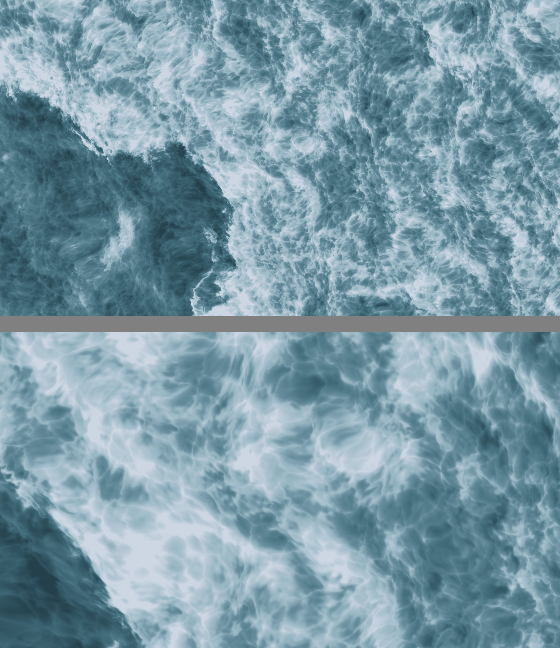
Top: the whole. Bottom: its middle third, enlarged.
Give the GLSL for this texture, as a Shadertoy shader.

```glsl
// Churning sea foam seen from above: a dark trough at the lower left, a bright
// crest along its rim, and pools of teal water fenced in by torn foam veins.
// Warped cellular borders make the veins and lace; rough noise tears them.

const float WARP = 0.17;          // swirl of the foam
const float TEAR = 0.024;         // raggedness of its edges
const float STRETCH = 0.66;       // elongation along the current
const vec2  ACROSS = vec2(0.88, 0.47);
const vec2  ALONG = vec2(0.47, -0.88);
const float POOL_SCALE = 3.8;
const float MESH_SCALE = 12.0;
const float LACE_SCALE = 34.0;
const float SPRAY_SCALE = 20.0;
const float STRAND_SCALE = 4.6;
const float STRAND_SHARPNESS = 8.0;
const float TROUGH_TONE = 0.11;
const float OPEN_TONE = 0.40;
const float CREST_SPREAD = 0.04;
const float CREST_GAIN = 0.27;

// Even steps from deep water to white foam
const vec3 PALETTE[6] = vec3[6](
    vec3(0.18, 0.31, 0.36), vec3(0.25, 0.41, 0.47), vec3(0.34, 0.50, 0.56),
    vec3(0.46, 0.60, 0.66), vec3(0.59, 0.71, 0.76), vec3(0.72, 0.79, 0.84));

const mat2 OCTAVE = mat2(1.62, 1.22, -1.22, 1.62);

vec2 hash2(vec2 c) {
    vec3 v = fract(c.xyx * vec3(0.1031, 0.1030, 0.0973));
    v += dot(v, v.yzx + 33.33);
    return fract((v.xx + v.yz) * v.zy);
}

float corner(vec2 cell, vec2 offset, vec2 f) {
    return dot(hash2(cell + offset) * 2.0 - 1.0, f - offset);
}

float gradientNoise(vec2 p) {
    vec2 i = floor(p), f = p - i;
    vec2 u = f * f * f * (f * (f * 6.0 - 15.0) + 10.0);
    return mix(mix(corner(i, vec2(0, 0), f), corner(i, vec2(1, 0), f), u.x),
               mix(corner(i, vec2(0, 1), f), corner(i, vec2(1, 1), f), u.x), u.y);
}

float fbm(vec2 p, int octaves, float gain) {
    float sum = 0.0, amp = 1.0;
    for (int i = 0; i < octaves; i++) {
        sum += amp * gradientNoise(p);
        p = OCTAVE * p + 7.3;
        amp *= gain;
    }
    return sum;
}

// Thin bright filaments along the zero lines of each octave
float strands(vec2 p) {
    float sum = 0.0, amp = 0.45;
    for (int i = 0; i < 5; i++) {
        sum += amp * exp(-STRAND_SHARPNESS * abs(gradientNoise(p)));
        p = OCTAVE * p + 3.7;
        amp *= 0.6;
    }
    return sum;
}

// Gap between the two nearest cell centres: zero on the borders
float cellGap(vec2 p) {
    vec2 cell = floor(p), f = p - cell;
    float nearest = 9.0, second = 9.0;
    for (int y = -1; y <= 1; y++)
        for (int x = -1; x <= 1; x++) {
            vec2 o = vec2(x, y);
            float d = length(o + hash2(cell + o) - f);
            second = min(second, max(nearest, d));
            nearest = min(nearest, d);
        }
    return second - nearest;
}

void mainImage(out vec4 fragColor, in vec2 fragCoord) {
    vec2 p = fragCoord / iResolution.y;

    // Current-aligned coordinates, swirled and then torn by fine spray
    vec2 flow = vec2(dot(p, ACROSS), STRETCH * dot(p, ALONG)) + 20.0;
    vec2 drift = vec2(fbm(flow * 2.5, 4, 0.5), fbm(flow * 2.5 + 19.0, 4, 0.5));
    vec2 fine = (p + 20.0) * SPRAY_SCALE + 2.5 * drift;
    vec2 spray = vec2(fbm(fine, 4, 0.72), fbm(fine + 31.0, 3, 0.7));
    vec2 q = flow + WARP * drift + TEAR * spray;

    // Foam layers, coarse to fine
    float vein = exp(-6.0 * cellGap(q * POOL_SCALE));
    float mesh = exp(-5.0 * cellGap(q * MESH_SCALE + drift));
    float lace = exp(-4.0 * cellGap((p + 20.0) * LACE_SCALE + 3.0 * drift + 0.4 * spray));
    float strand = strands(q * STRAND_SCALE);
    float cloud = fbm(q * 4.0 + 5.0, 5, 0.55);

    // Trough, its ragged foaming rim and a streak across it
    vec2 s = p + 0.15 * drift + 0.03 * spray;
    float rim = max(0.9 * (s.y + 0.47 * s.x - 0.77), s.x - 0.70);
    rim += 0.16 * (strand - 0.36) + 0.08 * cloud;
    float open = smoothstep(-0.035, 0.03, rim);
    float crest = open * exp(-rim * rim / CREST_SPREAD);
    float across = (s.x - 0.16 - 0.85 * s.y) / 0.08;
    float streak = exp(-across * across) * (1.0 - open)
                 * (1.0 - smoothstep(0.25, 0.45, s.y));

    float detail = 0.30 * vein * (1.0 + spray.y) + 0.70 * (strand - 0.36)
                 + 0.24 * (mesh - 0.30) + 0.20 * (lace - 0.32)
                 + 0.34 * cloud + 0.36 * spray.x;
    float tone = mix(TROUGH_TONE, OPEN_TONE, open) + CREST_GAIN * crest
               + mix(0.62, 1.0, open) * detail + 0.7 * streak * (0.1 + strand);

    // Crisp edges where the foam thickens
    tone += 0.12 * (smoothstep(0.54, 0.74, tone) - 0.4);

    // Colour ramp, slightly extended past both ends
    float level = clamp(tone, -0.12, 1.13) * 5.0;
    int band = clamp(int(floor(level)), 0, 4);
    vec3 color = mix(PALETTE[band], PALETTE[band + 1], level - float(band));
    fragColor = vec4(color, 1.0);
}
```
